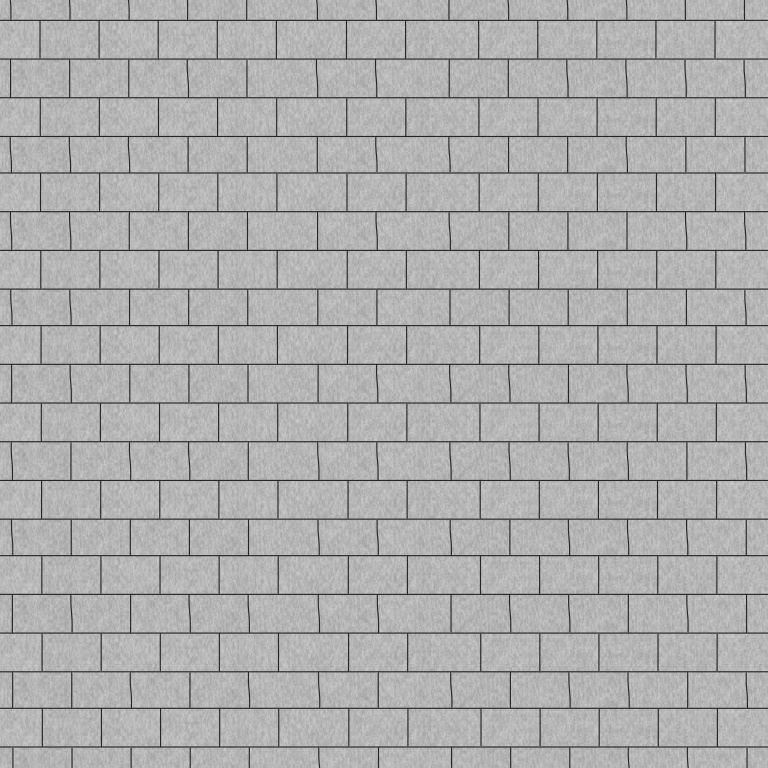
Write a WebGL 2 fragment shader that draws this pattern.

```glsl
#version 300 es
precision highp float;
// Grey stone blocks in running bond, about twenty courses of thirteen blocks.
// Loops find the nearest bed and head joints, with a few odd-sized blocks;
// layered value noise gives the stone its upright, fibrous grain.

uniform vec2 u_resolution;
out vec4 fragColor;

float hash(vec2 p) {
    return fract(sin(dot(p, vec2(127.1, 311.7))) * 43758.5453);
}

float valueNoise(vec2 p) {
    vec2 cell = floor(p);
    vec2 f = fract(p);
    f = f * f * (3.0 - 2.0 * f);
    return mix(mix(hash(cell), hash(cell + vec2(1.0, 0.0)), f.x),
               mix(hash(cell + vec2(0.0, 1.0)), hash(cell + 1.0), f.x), f.y);
}

// Depth of a bed joint from the top; two courses in ten are shorter
float bedJoint(float k) {
    float inCycle = mod(k, 10.0);
    float shortCourses = 2.0 * floor(k / 10.0) + step(4.0, inCycle) + step(8.0, inCycle);
    return 2.65 + 5.04 * k - 0.286 * shortCourses;
}

// Position of a head joint along a course; two blocks are wider
float headJoint(float k) {
    return 1.36 + 7.695 * k + 1.43 * step(5.0, k) + 1.82 * step(7.0, k);
}

// Share of a pixel covered by a line whose centre lies at distance d
float lineCoverage(float d, float halfWidth, float pixel) {
    return (clamp(d + 0.5 * pixel, -halfWidth, halfWidth)
          - clamp(d - 0.5 * pixel, -halfWidth, halfWidth)) / pixel;
}

void main() {
    // The canvas is 100 units on a side, with y running down the courses
    vec2 p = 100.0 * gl_FragCoord.xy / u_resolution;
    p.y = 100.0 - p.y;
    vec2 pixel = 100.0 / u_resolution;

    // Courses
    float course = -1.0;
    float bedDistance = 100.0;
    for (int i = 0; i <= 20; i++) {
        float bed = bedJoint(float(i));
        bedDistance = min(bedDistance, abs(p.y - bed));
        course += step(bed, p.y);
    }

    // Every other course moves half a block, with a slight drift downwards
    float oddCourse = mod(course, 2.0);
    float depth = p.y - bedJoint(course);
    float along = p.x - 3.85 * (1.0 - oddCourse) - 0.017 * course;

    // Head joints, some of them slightly bent
    float block = -2.0;
    float headDistance = 100.0;
    for (int i = -1; i <= 13; i++) {
        float k = float(i);
        float chance = hash(vec2(k, course + 40.0));
        float bend = oddCourse * step(0.5, chance) * 0.16
                   * (smoothstep(1.0, 3.8, depth) - 0.5);
        float head = headJoint(k) + bend;
        headDistance = min(headDistance, abs(along - head));
        block += step(head, along);
    }

    // Stone: the grain recurs in every second course
    vec2 stone = vec2(along, depth) + 137.0 * oddCourse + 20.0;
    float grain = valueNoise(stone * vec2(4.8, 2.1)) - 0.5;
    float fine = valueNoise(stone * vec2(7.3, 4.6) + 31.0) - 0.5;
    float mottle = valueNoise(stone * vec2(0.8, 0.65)) - 0.5;
    float tone = 0.718 + 0.085 * grain + 0.075 * fine + 0.025 * mottle;
    tone += 0.012 * (hash(vec2(block, oddCourse)) - 0.5) - 0.006 * oddCourse;

    // Dark joints
    float bedLine = lineCoverage(bedDistance, 0.075, pixel.y);
    float headLine = lineCoverage(headDistance, 0.075, pixel.x);
    tone = mix(tone, 0.15, max(bedLine, headLine));

    fragColor = vec4(vec3(tone), 1.0);
}
```
